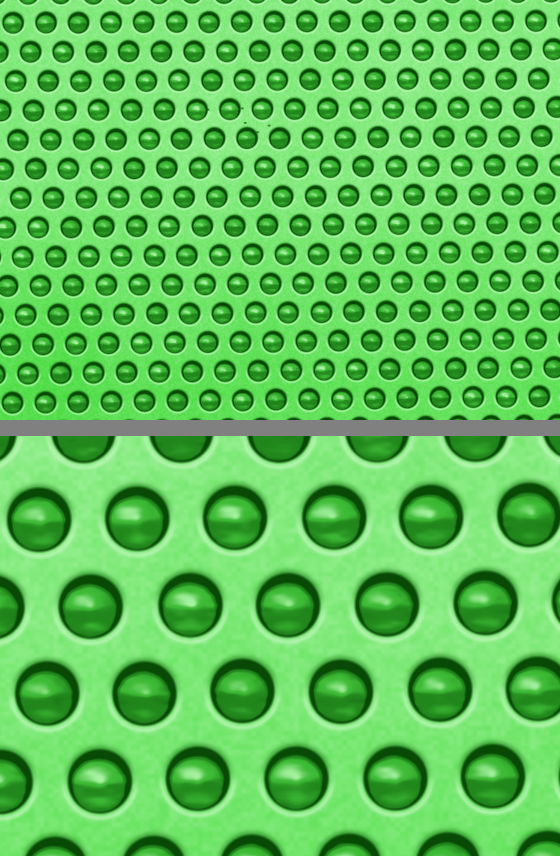
Top, the full canvas; bottom, a detail of the centre.
This texture is drawn by a WebGL 1 fragment shader. Its source:

```glsl
precision highp float;
// Embossed green sheet: staggered rows of round studs, slightly tilted and fanned.
// Each point is mapped to its row and stud, then the stud is shaded as a glossy dome
// with a dark upper rim and pale lower lip, over a grainy, softly graded sheet.

uniform vec2 u_resolution;

float hash(vec2 p) {
  p = fract(p * vec2(0.1031, 0.1173));
  p += dot(p, p.yx + 33.33);
  return fract((p.x + p.y) * p.x * 97.3);
}

float noise(vec2 p) {
  vec2 cell = floor(p), f = fract(p);
  f = f * f * (3.0 - 2.0 * f);
  return mix(mix(hash(cell), hash(cell + vec2(1, 0)), f.x),
             mix(hash(cell + vec2(0, 1)), hash(cell + vec2(1, 1)), f.x), f.y);
}

// Green ramp from deep shadow through mid green to pale highlight.
vec3 greenRamp(float t) {
  vec3 c = mix(vec3(0.03, 0.29, 0.02), vec3(0.13, 0.53, 0.11), smoothstep(0.0, 0.35, t));
  c = mix(c, vec3(0.24, 0.73, 0.21), smoothstep(0.35, 0.65, t));
  return mix(c, vec3(0.65, 0.95, 0.63), smoothstep(0.65, 1.1, t));
}

// Sheet colour: pale above, more saturated below, with fine grain.
vec3 sheetColor(vec2 p) {
  float pale = 0.72 - 0.55 * smoothstep(150.0, 580.0, p.y);
  pale -= 0.22 * smoothstep(500.0, 0.0, length(p - vec2(0.0, 576.0)));
  pale += 0.28 * (noise(p / 90.0) - 0.5);
  pale += 0.34 * (noise(p / 2.2) - 0.5) + 0.2 * (noise(p / 5.0 + 40.0) - 0.5);
  return mix(vec3(0.36, 0.88, 0.33), vec3(0.59, 0.94, 0.57), pale);
}

// Dome brightness; q is centred with radius 1 and y upward.
float domeLight(vec2 q, vec2 id) {
  float vary = hash(id + 20.0), turn = hash(id + 71.0) - 0.5;
  float t = 0.43 + 0.12 * (vary - 0.5);
  // Lit upper half over a darker lower half, then a faint bounce below.
  t += 0.19 * smoothstep(-0.18, 0.06, q.y + 0.12 * turn * q.x) - 0.1;
  vec2 bounce = (q - vec2(0.05, -0.62)) / vec2(0.55, 0.2);
  t += 0.2 * exp(-dot(bounce, bounce));
  // Broad sheen plus a small bright spot near the crown.
  vec2 sheen = (q - vec2(-0.22 + 0.2 * turn, 0.17)) / vec2(0.5, 0.3);
  t += (0.36 + 0.14 * vary) * exp(-dot(sheen, sheen));
  vec2 spot = (q - vec2(0.02 + 0.15 * turn, 0.02)) / 0.15;
  t += 0.2 * exp(-dot(spot, spot));
  // Streaks in the reflection and shadow toward the rim, thickest on top.
  t += 0.12 * (noise(q * vec2(3.0, 7.0) + id * 9.0) - 0.5);
  t -= 0.62 * smoothstep(0.72, 0.98, length(q - vec2(-0.03, -0.17)));
  t -= 0.16 * smoothstep(0.78, 1.0, length(q));
  return max(t, 0.0);
}

void main() {
  // The canvas is 576 units tall, with y running downward from the top.
  float pixel = 576.0 / u_resolution.y;
  vec2 p = gl_FragCoord.xy * pixel;
  p.y = 576.0 - p.y;

  // Row slope grows down the sheet, and pitch widens with it.
  float row = floor((p.y - 31.5 + 0.0042 * p.x) / (40.1 - 0.00064 * p.x) + 0.5);
  float pitch = 44.8 + 0.025 * row;
  float start = 18.0 + 1.7 * row + 22.5 * mod(row, 2.0);
  float column = floor((p.x - start) / pitch + 0.5);
  vec2 id = vec2(column, row) + 5.0;
  vec2 center = vec2(start + pitch * column, 31.5 + 40.1 * row);
  center.y -= center.x * (0.0042 + 0.00064 * row);
  center += 0.9 * (vec2(hash(id), hash(id + 50.0)) - 0.5);

  vec2 q = (p - center) * vec2(1.0, -1.0) / 14.7;
  float r = length(q);
  float edge = max(pixel / 14.7, 0.06);
  float upward = q.y / max(r, 0.001);
  vec3 color = sheetColor(p);

  // Pale lip under the stud and soft shade above it.
  float lip = exp(-pow((r - 1.14) / 0.08, 2.0));
  color = mix(color, vec3(0.76, 0.97, 0.75), 0.65 * lip * smoothstep(0.35, -0.5, upward));
  float shade = exp(-pow((r - 1.0) / 0.13, 2.0));
  color = mix(color, vec3(0.13, 0.52, 0.11), 0.6 * shade * smoothstep(-0.3, 0.7, upward));

  // A few small dark specks scattered over one part of the sheet.
  for (int i = 0; i < 6; i++) {
    float k = float(i) + 1.0;
    vec2 speck = vec2(240.0, 145.0)
               + vec2(145.0, 58.0) * vec2(hash(vec2(k, 3.0)), hash(vec2(k, 17.0)));
    float d = length((p - speck) * vec2(0.7, 1.0)) - 0.9;
    color = mix(color, vec3(0.08, 0.42, 0.07), 0.8 * (1.0 - smoothstep(-0.5, pixel, d)));
  }

  float dome = 1.0 - smoothstep(1.0 - edge, 1.0 + edge, r);
  color = mix(color, greenRamp(domeLight(q, id)), dome);
  gl_FragColor = vec4(color, 1.0);
}
```
